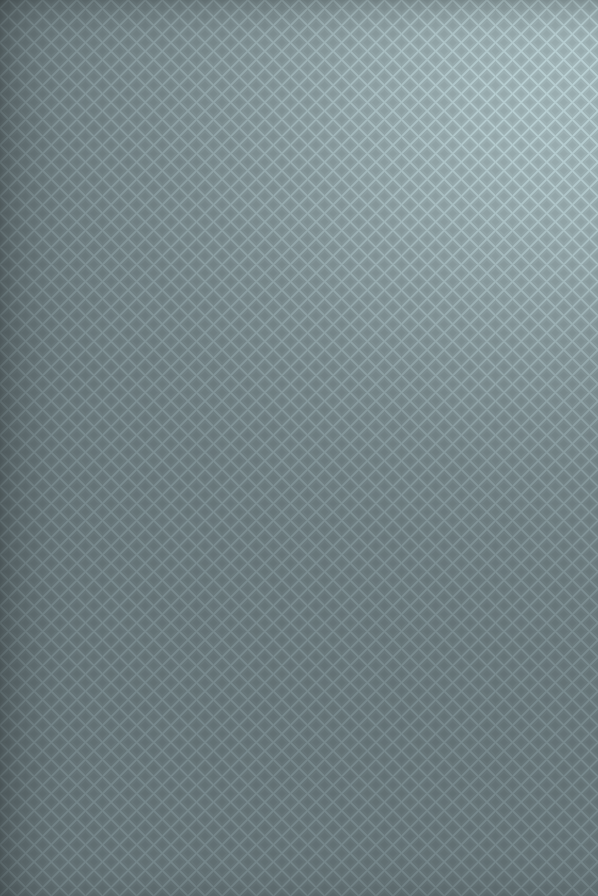
This pattern is drawn by a Shadertoy shader. Its source:

```glsl
#define REPEATS vec2(35.0, 52.5)
#define LINE_HALF_WIDTH 0.075
#define LINE_GAIN 0.15
#define INSET_EDGE 0.27
#define INSET_SHADE 0.04
#define CELL_VARIATION 0.015
#define BASE_COLOR vec3(0.398, 0.456, 0.470)
#define GLOW_COLOR vec3(0.230, 0.250, 0.248)
#define GLOW_CENTER vec2(0.98, 0.91)
#define GLOW_RADIUS vec2(0.60, 0.33)

float hash(vec2 cell) {
    return fract(sin(dot(cell, vec2(127.1, 311.7))) * 43758.5);
}

// Broad highlight with a soft tail
vec3 sheen(vec2 uv) {
    vec2 q = (uv - GLOW_CENTER) / GLOW_RADIUS;
    float core = exp(-dot(q, q));
    float tail = exp(-0.35 * dot(q, q));
    return BASE_COLOR + GLOW_COLOR * (0.78 * core + 0.22 * tail);
}

// Dark falloff that fades away from the left, top and bottom borders
float borderShade(vec2 uv) {
    float left = 1.0 - 0.24 * exp(-uv.x / 0.045);
    float top = 1.0 - 0.17 * exp(-(1.0 - uv.y) / 0.018);
    float bottom = 1.0 - 0.08 * exp(-uv.y / 0.018);
    return left * top * bottom;
}

void mainImage(out vec4 fragColor, in vec2 fragCoord) {
    vec2 uv = fragCoord / iResolution.xy;
    vec2 grid = uv * REPEATS;
    float pixel = length(REPEATS / iResolution.xy);

    // Diagonal axes turn the square repeat into diamonds
    vec2 diagonal = vec2(grid.x + grid.y, grid.x - grid.y);
    vec2 toLine = 0.5 - abs(fract(diagonal) - 0.5);
    float edge = min(toLine.x, toLine.y);

    // Crossing lines and the faint inset diamond
    float blur = 0.6 * pixel;
    float line = 1.0 - smoothstep(LINE_HALF_WIDTH - blur, LINE_HALF_WIDTH + blur, edge);
    float inset = smoothstep(INSET_EDGE - blur, INSET_EDGE + blur, edge);

    // Slight tone differences between cells
    float tone = 1.0 + CELL_VARIATION * (hash(floor(diagonal)) - 0.5);
    tone += LINE_GAIN * line - INSET_SHADE * inset;

    fragColor = vec4(sheen(uv) * borderShade(uv) * tone, 1.0);
}
```
